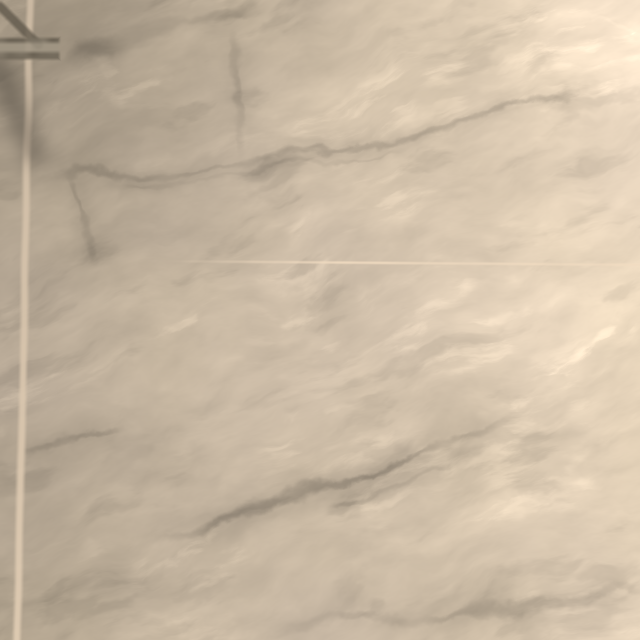
Write a WebGL 1 fragment shader that draws this texture.

```glsl
precision highp float;
// Warm beige marble wall tiles under uneven light, with pale grout lines.
// Stretched value noise gives the clouds and wisps; warped segments give the
// long veins; a small metal bracket and its shadow sit at the upper left.
uniform vec2 u_resolution;

const vec3 STONE_TINT = vec3(1.0, 0.92, 0.815);
const vec3 GROUT_COLOR = vec3(0.90, 0.82, 0.72);
const vec3 METAL_DARK = vec3(0.36, 0.33, 0.28);
const vec3 METAL_LIGHT = vec3(0.62, 0.58, 0.51);
const float GRAIN_ANGLE = 0.36;
const float CLOUD_CONTRAST = 0.15;
const float WISP_CONTRAST = 0.07;
const float FINE_CONTRAST = 0.10;
const float VEIN_WANDER = 0.055;
const float VEIN_RAGGED = 0.014;
const float VEIN_DEPTH = 0.15;

float hash(vec2 p) {
  return fract(sin(dot(p, vec2(127.1, 311.7))) * 43758.5453);
}

float noise(vec2 p) {
  vec2 i = floor(p), f = fract(p);
  f = f * f * (3.0 - 2.0 * f);
  return mix(mix(hash(i), hash(i + vec2(1.0, 0.0)), f.x),
             mix(hash(i + vec2(0.0, 1.0)), hash(i + 1.0), f.x), f.y);
}

float fbm(vec2 p) {
  float sum = 0.0, amp = 0.5;
  for (int i = 0; i < 5; i++) {
    sum += amp * noise(p);
    p = p * 2.03 + 7.3;
    amp *= 0.5;
  }
  return sum / 0.96875;
}

vec2 warp(vec2 p) {
  return vec2(fbm(p + 3.0), fbm(p + 41.0)) - 0.5;
}

// Coordinates along and across a direction that rises to the right
vec2 alongGrain(vec2 p, float a) {
  return vec2(cos(a) * p.x + sin(a) * p.y, cos(a) * p.y - sin(a) * p.x);
}

float segmentDistance(vec2 p, vec2 a, vec2 b) {
  vec2 d = b - a;
  return length(p - a - d * clamp(dot(p - a, d) / dot(d, d), 0.0, 1.0));
}

// Bowed streak from a to b: a broken core in a soft halo, tapered at its ends.
float vein(vec2 p, vec2 a, vec2 b, float bow, float width) {
  vec2 d = b - a;
  float len = length(d);
  float t = dot(p - a, d) / (len * len);
  float side = (d.x * (p.y - a.y) - d.y * (p.x - a.x)) / len;
  float off = abs(side + bow * 4.0 * t * (1.0 - t));
  float ends = smoothstep(0.0, 0.15, t) * (1.0 - smoothstep(0.82, 1.0, t));
  float w = width * (0.5 + 1.1 * noise(p * 23.0));
  float core = 1.0 - smoothstep(0.1 * w, w, off);
  float halo = exp(-off * off / (width * width * 7.0));
  return ends * (0.6 * core + 0.4 * halo) * (0.3 + 1.1 * noise(p * 14.0 + 4.0));
}

float darkVeins(vec2 p) {
  float v = vein(p, vec2(0.02, 0.72), vec2(1.02, 0.90), 0.042, 0.008);
  v += 0.5 * vein(p, vec2(0.15, 0.71), vec2(0.66, 0.78), 0.012, 0.005);
  v += 1.3 * vein(p, vec2(0.23, 0.14), vec2(0.84, 0.355), 0.0, 0.011);
  v += 0.7 * vein(p, vec2(0.50, 0.20), vec2(0.80, 0.31), 0.0, 0.009);
  v += 1.1 * vein(p, vec2(0.06, 0.89), vec2(0.56, 1.0), -0.015, 0.016);
  v += 0.8 * vein(p, vec2(0.38, 0.01), vec2(1.05, 0.075), 0.0, 0.011);
  v += 0.9 * vein(p, vec2(0.02, 0.29), vec2(0.20, 0.32), 0.0, 0.009);
  v += 0.7 * vein(p, vec2(0.375, 0.75), vec2(0.37, 0.95), 0.0, 0.010);
  return v + 0.7 * vein(p, vec2(0.145, 0.58), vec2(0.115, 0.73), 0.0, 0.008);
}

void main() {
  vec2 p = gl_FragCoord.xy / u_resolution;
  float soft = 1.0 / u_resolution.y;

  // Light grows to the right; shade gathers in the upper left corner
  float light = 0.705 + 0.155 * p.x + 0.10 * p.x * p.y;
  vec2 corner = (p - vec2(0.06, 0.92)) / vec2(0.32, 0.22);
  light -= 0.09 * exp(-dot(corner, corner));

  // Clouds, fine streaks and short broken wisps lie along the slanted grain
  vec2 g = alongGrain(p, GRAIN_ANGLE) + 0.07 * warp(p * 6.0);
  float stone = CLOUD_CONTRAST * (fbm(g * vec2(4.0, 10.0)) - 0.5);
  stone += FINE_CONTRAST * (fbm(g * vec2(20.0, 48.0) + 31.0) - 0.5);
  float patches = smoothstep(0.48, 0.72, fbm(g * vec2(6.0, 12.0) + 11.0));
  float flecks = smoothstep(0.48, 0.75, fbm(g * vec2(18.0, 55.0) + 53.0));
  stone += WISP_CONTRAST * patches * (0.3 + flecks);
  stone -= 0.06 * smoothstep(0.58, 0.76, fbm(g * vec2(9.0, 24.0) + 71.0));

  // Long veins wander and fray; pale ones break into flecks
  vec2 q = p + VEIN_WANDER * warp(p * 9.0) + VEIN_RAGGED * warp(p * 36.0);
  float pale = vein(q, vec2(0.76, 0.33), vec2(1.03, 0.51), 0.0, 0.016);
  pale += 0.8 * vein(q, vec2(0.84, 0.98), vec2(1.06, 0.93), 0.0, 0.009);
  pale += 0.5 * vein(q, vec2(0.34, 0.37), vec2(0.47, 0.47), 0.0, 0.012);
  stone += 0.10 * pale * (0.3 + flecks) - VEIN_DEPTH * darkVeins(q);
  vec3 color = STONE_TINT * light * (1.0 + stone);
  color.b -= 0.02 * (fbm(p * 4.0 + 87.0) - 0.4);

  // Grout: a hairline level joint fading leftward and a broad upright one
  float joint = abs(p.y - 0.594 + 0.008 * p.x);
  float level = 1.0 - smoothstep(0.0, 0.0022 + soft, joint);
  level *= smoothstep(0.22, 0.5, p.x) * (0.55 + 0.5 * noise(p * 30.0));
  color = mix(color, GROUT_COLOR * 1.05, 0.85 * level);
  float upright = abs(p.x - 0.028 - 0.019 * p.y - 0.004 * (noise(p * 12.0) - 0.5));
  float seam = 1.0 - smoothstep(0.001, 0.008 + soft, upright);
  color = mix(color, GROUT_COLOR * (0.98 - 0.08 * p.y), 0.9 * seam);

  // Bracket shadow, then its arm and flat bar
  float shadow = segmentDistance(p, vec2(0.0, 0.89), vec2(0.05, 0.77));
  color *= 1.0 - 0.22 * exp(-shadow * shadow / 0.0007);
  float arm = segmentDistance(p, vec2(0.0, 0.99), vec2(0.06, 0.93));
  color = mix(color, METAL_DARK, 0.75 * (1.0 - smoothstep(0.003, 0.009 + soft, arm)));
  vec2 box = abs(p - vec2(0.03, 0.924)) - vec2(0.062, 0.016);
  float bar = 1.0 - smoothstep(-0.003, 0.003 + soft, max(box.x, box.y));
  float shine = smoothstep(0.003, 0.012, abs(p.y - 0.926)) * (0.4 + 0.6 * noise(p * 60.0));
  color = mix(color, mix(METAL_LIGHT, METAL_DARK, shine), 0.85 * bar);

  gl_FragColor = vec4(clamp(color, 0.0, 1.0), 1.0);
}
```
